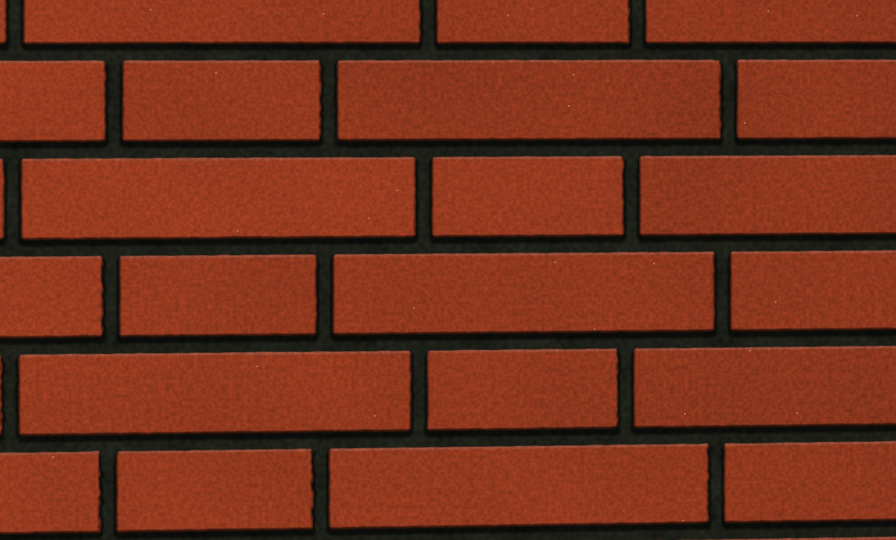
This texture is drawn by a WebGL 2 fragment shader. Its source:

```glsl
#version 300 es
precision highp float;
// Red brick wall: long and short bricks alternating in dark recessed mortar, seen slightly askew.

#define PERIOD 0.718        // one long plus one short brick, in canvas widths
#define LONG_STEP 0.472     // long brick with its joint
#define COURSE 0.1094       // course height with its joint
#define JOINT 0.0186        // mortar width
#define FIRST_BRICK 0.026   // left end of the first long brick
#define FIRST_COURSE 0.0677 // top of the second course, from the upper edge
#define CORNER 0.004        // corner radius
#define GRAIN 0.16          // strength of the fine surface grain
#define CHIPPING 0.0032     // roughness of the right-hand ends
#define BRICK vec3(0.572, 0.222, 0.120)
#define HIGHLIGHT vec3(0.60, 0.31, 0.23)
#define MORTAR vec3(0.112, 0.122, 0.092)

uniform vec2 u_resolution;
out vec4 fragColor;

vec2 hash2(vec2 p) {
  vec3 q = fract(p.xyx * vec3(0.1031, 0.1030, 0.0973));
  q += dot(q, q.yzx + 33.33);
  return fract((q.xx + q.yz) * q.zy);
}

float cornerSlope(vec2 cell, vec2 offset) {
  float angle = 6.2832 * hash2(cell + 57.0).x;
  return dot(vec2(cos(angle), sin(angle)), offset);
}

// Gradient noise, roughly -0.7 to 0.7
float noise(vec2 p) {
  vec2 i = floor(p), f = fract(p);
  vec2 w = f * f * f * (f * (f * 6.0 - 15.0) + 10.0);
  vec2 e = vec2(1.0, 0.0);
  return mix(mix(cornerSlope(i, f), cornerSlope(i + e, f - e), w.x),
             mix(cornerSlope(i + e.yx, f - e.yx), cornerSlope(i + 1.0, f - 1.0), w.x), w.y);
}

float roundedBox(vec2 p, vec2 halfSize) {
  vec2 q = abs(p) - halfSize + CORNER;
  return length(max(q, 0.0)) + min(max(q.x, q.y), 0.0) - CORNER;
}

// Sparse pale mineral specks
float specks(vec2 p) {
  vec2 cell = floor(p * 40.0);
  vec2 centre = 0.2 + 0.6 * hash2(cell + 11.0);
  float present = step(0.975, hash2(cell + 83.0).y);
  return present * (1.0 - smoothstep(0.02, 0.07, length(fract(p * 40.0) - centre)));
}

void main() {
  vec2 p = vec2(gl_FragCoord.x, u_resolution.y - gl_FragCoord.y) / u_resolution.x;
  float blur = max(1.0 / u_resolution.x, 0.0008);

  // Courses draw together towards the right; each cell holds a centred brick
  float jointShare = JOINT * 0.98 / COURSE;
  float level = (p.y - FIRST_COURSE + 0.0013 * p.x) / (COURSE - 0.0029 * p.x) + 1.0 + 0.5 * jointShare;
  float course = floor(level);

  // Perspective along the course, then half a period of shift on odd courses
  float x = p.x + course * (0.0013 + 0.0028 * p.x);
  x *= 1.0 + 0.046 * x;
  float run = x - FIRST_BRICK + 0.5 * JOINT - 0.5 * PERIOD * mod(course, 2.0);
  float along = mod(run, PERIOD);
  bool isLong = along < LONG_STEP;
  float stepWidth = isLong ? LONG_STEP : PERIOD - LONG_STEP;
  float start = isLong ? 0.0 : LONG_STEP;
  vec2 id = vec2(floor(run / PERIOD) * 2.0 + (isLong ? 0.0 : 1.0), course) + 20.0;
  vec2 local = vec2(along - start - 0.5 * stepWidth, (fract(level) - 0.5) * COURSE);
  vec2 halfSize = 0.5 * vec2(stepWidth - JOINT, COURSE * (1.0 - jointShare));
  vec2 random = hash2(id);

  // Brick outline with slightly worn edges and ragged right ends
  float rightEnd = smoothstep(halfSize.x - 0.012, halfSize.x, local.x);
  float wear = 0.0008 * noise(p * 70.0)
             + CHIPPING * rightEnd * (0.3 + 0.7 * random.x) * noise(p * 110.0 + 9.0);
  float edge = roundedBox(local, halfSize) + wear;
  float brickMask = 1.0 - smoothstep(-blur, blur, edge);

  // Mortar with the shadow beneath each brick
  float shadowEdge = roundedBox(local - vec2(0.0, 0.004), halfSize) + wear;
  float shadow = 1.0 - smoothstep(0.0005, 0.0055, shadowEdge);
  vec3 mortar = MORTAR * (1.0 + 0.35 * noise(p * 150.0) + 0.25 * noise(p * 25.0));
  mortar *= 1.0 - 0.6 * shadow;

  // Brick face: fine grain, soft blotches, brighter towards the left
  float grain = noise(p * 250.0) + 0.6 * noise(p * 130.0 + 31.0);
  float tone = 1.035 - 0.07 * p.x + 0.05 * (random.y - 0.5) + 0.06 * noise(p * 7.0);
  vec3 face = BRICK * (tone + GRAIN * grain);
  face = mix(face, vec3(0.78, 0.52, 0.38), 0.7 * specks(p));

  // Lit upper arris, dark lower arris and dim ends
  float fromTop = local.y + halfSize.y + wear;
  float fromBottom = halfSize.y - local.y - wear;
  float fromEnd = halfSize.x - abs(local.x) - wear;
  float lit = 1.0 - smoothstep(0.0018, 0.0042, fromTop);
  face = mix(face, HIGHLIGHT * (1.0 + 0.2 * grain), 0.85 * lit);
  face *= 1.0 - 0.65 * (1.0 - smoothstep(0.0008, 0.0040, fromBottom));
  face *= 1.0 - 0.45 * (1.0 - smoothstep(0.0005, 0.0035, fromEnd));

  fragColor = vec4(mix(mortar, face, brickMask), 1.0);
}
```
